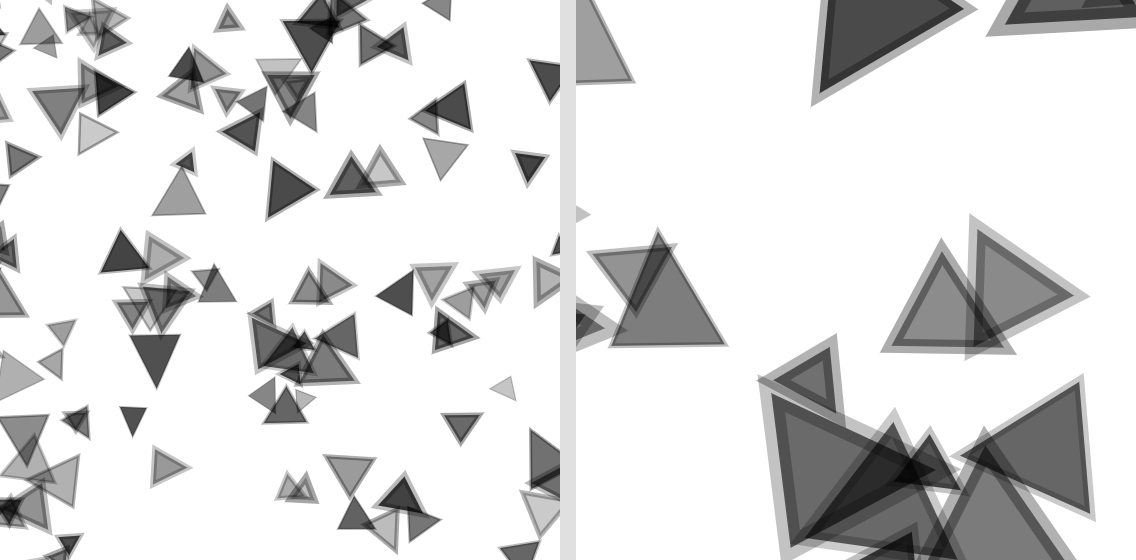
Left: the whole. Right: its middle third, enlarged.
A Shadertoy shader for this pattern:

```glsl
// Scattered translucent black triangles with see-through mitred outlines on white.

// Four random values in 0..1 from one seed, without sine.
vec4 hash4(float seed) {
    vec4 p = fract(seed * vec4(0.1031, 0.1030, 0.0973, 0.1099));
    p += dot(p, p.wzxy + 33.33);
    return fract((p.xxyz + p.yzzw) * p.zywx);
}

// Signed distance to the line a-b, positive to its right; sharp corners when combined by max.
float edgeDistance(vec2 p, vec2 a, vec2 b) {
    vec2 edge = normalize(b - a);
    return dot(p - a, vec2(edge.y, -edge.x));
}

// Corner of a slightly irregular triangle, relative to its centre.
vec2 corner(float angle, float radius, vec2 jitter) {
    angle += 0.24 * (jitter.x - 0.5);
    return radius * mix(0.89, 1.11, jitter.y) * vec2(cos(angle), sin(angle));
}

float coverage(float d, float pixel) {
    return clamp(0.5 - d / pixel, 0.0, 1.0);
}

void mainImage(out vec4 fragColor, in vec2 fragCoord) {
    float pixel = 1.0 / iResolution.y;
    vec2 uv = fragCoord * pixel;
    vec2 canvas = iResolution.xy * pixel;
    float light = 1.0;

    for (int i = 0; i < 114; i++) {
        float seed = float(i) * 17.31 + 5.7;
        vec4 place = hash4(seed);
        vec4 style = hash4(seed + 2311.3);
        vec4 jitterA = hash4(seed + 4507.9);
        vec4 jitterB = hash4(seed + 7103.1);

        // Centres crowd a little towards the left edge.
        vec2 spot = vec2(pow(place.x, 1.25), place.y);
        vec2 p = uv - mix(vec2(-0.03), canvas + 0.03, spot);
        if (dot(p, p) > 0.0144) continue;

        // Apex points roughly up, down, left or right.
        float turn = 1.5708 * floor(place.z * 4.0) + 0.34 * (place.w - 0.5);
        float radius = mix(0.021, 0.058, style.x);
        vec2 a = corner(turn, radius, jitterA.xy);
        vec2 b = corner(turn + 2.0944, radius, jitterA.zw);
        vec2 c = corner(turn + 4.1888, radius, jitterB.xy);
        float d = max(edgeDistance(p, a, b), max(edgeDistance(p, b, c), edgeDistance(p, c, a)));

        // The outline straddles the edge, so its inner half darkens the fill.
        float halfWidth = mix(0.001, 0.0068, style.y);
        float fillAlpha = mix(0.2, 0.75, style.z);
        float lineAlpha = mix(0.2, 0.36, style.w);
        light *= 1.0 - fillAlpha * coverage(d, pixel);
        light *= 1.0 - lineAlpha * coverage(abs(d) - halfWidth, pixel);
    }

    fragColor = vec4(vec3(light), 1.0);
}
```
